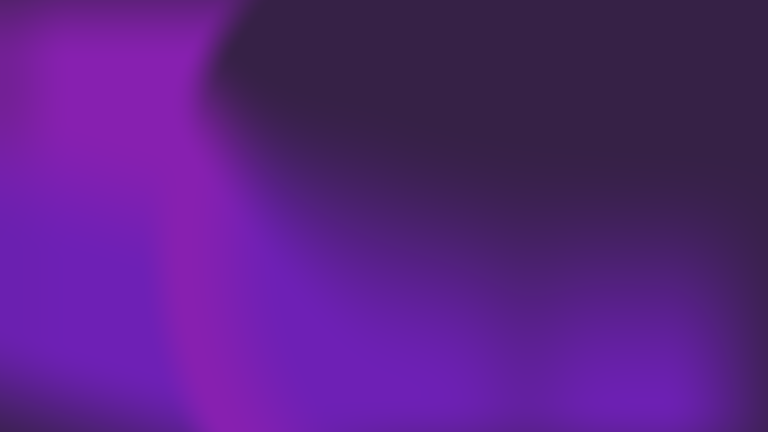
Write a Shadertoy shader that draws this background.

```glsl
// Soft violet and magenta glows under a dark plum sky, split by a large arc.

// Colours
const vec3 PLUM    = vec3(0.212, 0.130, 0.275);
const vec3 VIOLET  = vec3(0.430, 0.125, 0.710);
const vec3 MAGENTA = vec3(0.530, 0.125, 0.690);

// Arc: lengths are in canvas heights
const vec2  ARC_CENTRE = vec2(1.336, 0.42);
const float ARC_RADIUS = 0.995;
const vec2  ARC_BLEND  = vec2(-0.02, 0.08);   // depths where the layers mix
const vec2  BAND_FADE  = vec2(0.08, 0.32);    // depths where magenta turns violet

// Dark sky boundary on the right
const float SKY_BASE  = 0.33;
const float SKY_RISE  = 0.50;
const float SKY_START = 0.44;
const float SKY_DECAY = 0.30;

// Dim gap between the two lower glows
const float GAP_X     = 1.22;
const float GAP_WIDTH = 0.12;
const float GAP_DEPTH = 0.18;

const float CANVAS_WIDTH = 16.0 / 9.0;

// Falls from 1 at "full" to 0 at "none"
float fadeOut(float full, float none, float v) {
    return 1.0 - smoothstep(full, none, v);
}

vec3 glowColour(float strength, float warmth) {
    return mix(PLUM, mix(VIOLET, MAGENTA, warmth), strength);
}

// Area left of the arc: magenta above, violet below, dim corners
vec3 leftLayer(vec2 p) {
    float top    = fadeOut(0.85, 1.15, p.y);
    float bottom = smoothstep(-0.08, 0.25, p.y + 0.3 * p.x);
    float sideDim = 0.05 + 0.20 * smoothstep(0.55, 0.80, p.y);
    float side   = 1.0 - sideDim * fadeOut(0.0, 0.17, p.x);
    float warmth = smoothstep(0.38, 0.72, p.y + 0.3 * (p.x - 0.2));
    return glowColour(top * bottom * side, warmth);
}

// Area inside the arc: magenta band, then violet glows below the dark sky
vec3 rightLayer(vec2 p, float depth) {
    float skyLine = SKY_BASE + SKY_RISE * exp((SKY_START - p.x) / SKY_DECAY);
    float softness = mix(0.20, 0.32, smoothstep(0.5, 0.9, p.x));
    float strength = fadeOut(skyLine - softness, skyLine + softness, p.y);

    strength *= fadeOut(1.53, 1.88, p.x);
    float gap = (p.x - GAP_X) / GAP_WIDTH;
    strength *= 1.0 - GAP_DEPTH * exp(-gap * gap);
    float floorFade = smoothstep(-0.20, 0.08, p.y);
    strength *= mix(1.0, floorFade, smoothstep(0.6, 1.0, p.x));

    return glowColour(strength, fadeOut(BAND_FADE.x, BAND_FADE.y, depth));
}

void mainImage(out vec4 fragColor, in vec2 fragCoord) {
    vec2 p = fragCoord / iResolution.xy * vec2(CANVAS_WIDTH, 1.0);
    float depth = ARC_RADIUS - distance(p, ARC_CENTRE);
    float inside = smoothstep(ARC_BLEND.x, ARC_BLEND.y, depth);
    // The arc only bounds the left side
    inside = max(inside, step(ARC_CENTRE.x, p.x));
    fragColor = vec4(mix(leftLayer(p), rightLayer(p, depth), inside), 1.0);
}
```
